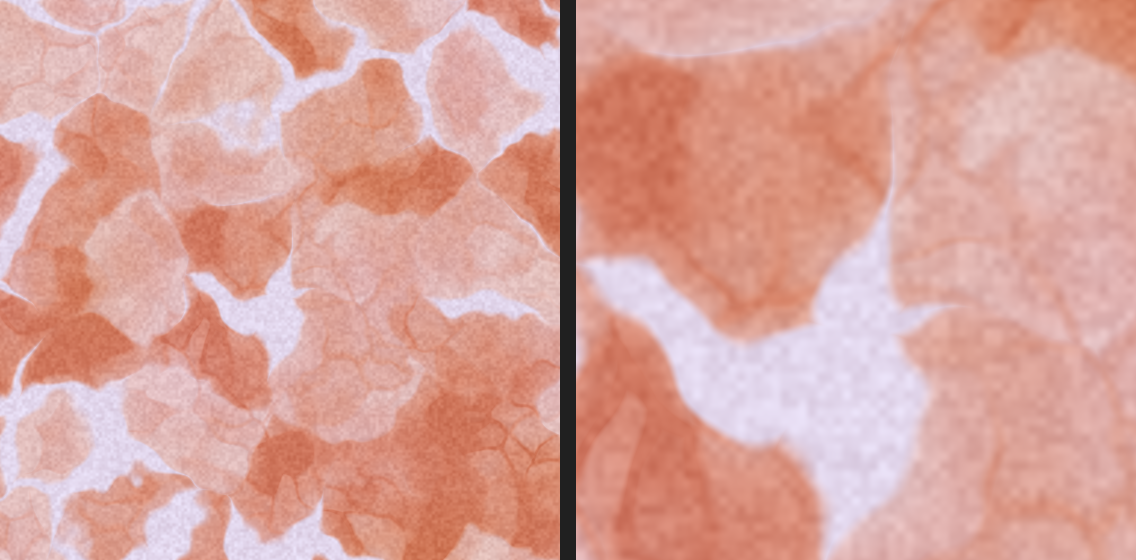
Left, the full canvas; right, a detail of the centre.
This texture is drawn by a Shadertoy shader. Its source:

```glsl
#define CELL_SCALE 5.2
#define FOLD_SCALE 13.0
#define GRAIN_SCALE 190.0
#define GRAIN_STRENGTH 0.13
#define GAP_WIDTH 0.36
#define GAP_LEVEL 0.52
#define RUST vec3(0.81, 0.46, 0.355)
#define ORANGE vec3(0.85, 0.55, 0.46)
#define SALMON vec3(0.86, 0.62, 0.56)
#define PEACH vec3(0.87, 0.67, 0.645)
#define PALE vec3(0.89, 0.75, 0.745)
#define LAVENDER vec3(0.885, 0.84, 0.925)

vec3 hash3(vec2 p) {
    vec3 q = fract(p.xyx * vec3(0.1031, 0.1030, 0.0973));
    q += dot(q, q.yxz + 33.33);
    return fract((q.xxy + q.yzz) * q.zyx);
}

float noise(vec2 p) {
    vec2 i = floor(p), f = fract(p);
    f = f * f * (3.0 - 2.0 * f);
    return mix(mix(hash3(i).x, hash3(i + vec2(1, 0)).x, f.x),
               mix(hash3(i + vec2(0, 1)).x, hash3(i + 1.0).x, f.x), f.y);
}

// Cellular noise: x = distance to the border, y = softly blended cell value
vec2 cells(vec2 p, float sharpness) {
    vec2 base = floor(p);
    float nearest = 9.0, second = 9.0, sum = 0.0, weights = 0.0;
    for (int y = -2; y <= 2; y++)
    for (int x = -2; x <= 2; x++) {
        vec2 id = base + vec2(x, y);
        vec3 h = hash3(id + 57.0);
        float d = length(id + 0.1 + 0.8 * h.xy - p);
        second = min(second, max(nearest, d));
        nearest = min(nearest, d);
        float w = exp(-sharpness * d);
        sum += w * h.z;
        weights += w;
    }
    return vec2(0.5 * (second - nearest), sum / weights);
}

// Ragged outlines from three octaves of displacement
vec2 warp(vec2 p) {
    float scale = 7.0, amount = 0.085;
    vec2 shift = vec2(0);
    for (int i = 0; i < 3; i++) {
        shift += amount * (vec2(noise(p * scale + 11.0), noise(p * scale + 43.0)) - 0.5);
        scale *= 2.3;
        amount *= 0.45;
    }
    return p + shift;
}

vec3 tissueRamp(float t) {
    vec3 c = mix(RUST, ORANGE, clamp((t - 0.07) / 0.18, 0.0, 1.0));
    c = mix(c, SALMON, clamp((t - 0.25) / 0.21, 0.0, 1.0));
    c = mix(c, PEACH, clamp((t - 0.46) / 0.23, 0.0, 1.0));
    return mix(c, PALE, clamp((t - 0.69) / 0.21, 0.0, 1.0));
}

void mainImage(out vec4 fragColor, in vec2 fragCoord) {
    vec2 uv = fragCoord / min(iResolution.x, iResolution.y);
    vec2 p = mat2(0.88, 0.47, -0.47, 0.88) * warp(uv) + 3.0;

    vec2 body = cells(p * CELL_SCALE, 38.0);
    vec2 fold = cells(p * FOLD_SCALE, 18.0);
    float mottle = noise(uv * 9.0 + 71.0);
    float fleck = noise(uv * 31.0 + 19.0);

    // Gaps open and taper along the cell borders
    float halfWidth = GAP_WIDTH * (noise(uv * 4.6 + 90.0) - GAP_LEVEL);
    float gapDistance = body.x - halfWidth + 0.03 * (fleck - 0.5);
    float gap = 1.0 - smoothstep(-0.025, 0.035, gapDistance);

    // Tissue tone: cell, folds, mottling, shaded creases and pale rims
    float tone = 0.44 + 0.62 * (smoothstep(0.12, 0.88, body.y) - 0.5);
    tone += 0.36 * (fold.y - 0.5) + 0.4 * (mottle - 0.5) + 0.2 * (fleck - 0.5);
    tone -= 0.22 * (1.0 - smoothstep(0.0, 0.12, fold.x)) * smoothstep(0.35, 0.75, mottle);
    tone += 0.38 * exp(-10.0 * max(gapDistance, 0.0));

    vec3 color = tissueRamp(tone);
    color.b += 0.05 * (noise(uv * 6.0 + 27.0) - 0.5);
    color = mix(color, LAVENDER, gap);

    // Fine soft grain
    float grain = 0.6 * noise(uv * GRAIN_SCALE) + 0.4 * noise(uv.yx * GRAIN_SCALE * 0.61 + 7.0);
    color += GRAIN_STRENGTH * (grain - 0.5) * vec3(0.75, 1.0, 1.0);
    fragColor = vec4(clamp(color, 0.0, 1.0), 1.0);
}
```
